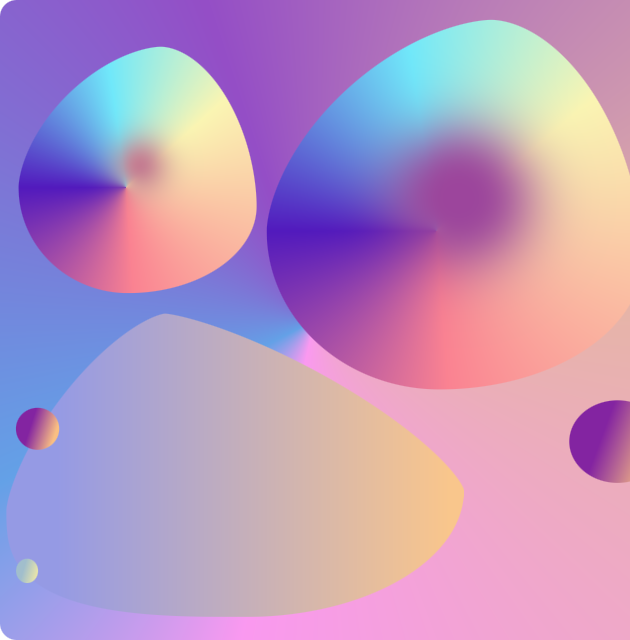
Reproduce this background procedurally as a Shadertoy shader.

```glsl
// Soft abstract backdrop: a conic colour sweep behind two glossy conic blobs,
// one wide flat blob and three small gradient discs. Each blob joins four
// superellipse arcs at its extreme points. Lengths are in canvas heights.

const float TAU = 6.2831853;
const vec2 SWEEP_CENTRE = vec2(0.492, 0.5);
const float CORNER_RADIUS = 0.026;

// Conic stops, in turns counterclockwise from the right
const vec4 BACK_TURNS = vec4(0.014, 0.303, 0.576, 0.714);
const vec3 BACK_COLOURS[4] = vec3[4](
    vec3(0.90, 0.71, 0.65), vec3(0.58, 0.305, 0.776),
    vec3(0.39, 0.63, 0.905), vec3(0.98, 0.60, 0.94));
const vec4 ORB_TURNS = vec4(0.116, 0.272, 0.5, 0.761);
const vec3 ORB_COLOURS[4] = vec3[4](
    vec3(0.98, 0.96, 0.70), vec3(0.44, 0.91, 0.98),
    vec3(0.32, 0.10, 0.74), vec3(0.98, 0.51, 0.57));

const vec2 HAZE_OFFSET = vec2(0.022, 0.034);
const vec3 HAZE_ROSE = vec3(0.77, 0.49, 0.57);
const vec3 HAZE_PLUM = vec3(0.61, 0.27, 0.61);
const vec3 LAVENDER = vec3(0.585, 0.605, 0.895);
const vec3 APRICOT = vec3(0.975, 0.775, 0.55);
const vec3 VIOLET = vec3(0.515, 0.14, 0.63);
const vec3 ORANGE = vec3(0.98, 0.75, 0.51);
const vec3 MIST = vec3(0.63, 0.745, 0.80);
const vec3 CREAM = vec3(0.89, 0.885, 0.68);

// Coverage of a field whose edge lies at 1
float coverage(float field) {
    return clamp(0.5 - (field - 1.0) / max(fwidth(field), 1e-4), 0.0, 1.0);
}

// Conic gradient through four cyclic stops
vec3 conic(vec2 d, vec4 turns, vec3 colours[4]) {
    float turn = atan(d.y, d.x) / TAU;
    vec3 colour = colours[0];
    for (int i = 0; i < 4; i++) {
        int next = (i + 1) % 4;
        float t = fract(turn - turns[i]) / fract(turns[next] - turns[i]);
        if (t < 1.0) colour = mix(colours[i], colours[next], t);
    }
    return colour;
}

// Superellipse arc running from a side point to a top or bottom point
float arc(vec2 p, vec2 side, vec2 cap, float power) {
    vec2 centre = vec2(cap.x, side.y);
    vec2 q = max((p - centre) / (vec2(side.x, cap.y) - centre), 0.0);
    return pow(q.x, power) + pow(q.y, power);
}

// Powers are ordered top left, top right, bottom right, bottom left
float blob(vec2 p, vec2 left, vec2 top, vec2 right, vec2 bottom, vec4 power) {
    float upper = max(arc(p, left, top, power.x), arc(p, right, top, power.y));
    float lower = max(arc(p, right, bottom, power.z), arc(p, left, bottom, power.w));
    return max(upper, lower);
}

// Conic blob with a soft haze near its centre
void drawOrb(inout vec3 colour, vec2 p, vec3 haze, float radius, float density) {
    float field = blob(p, vec2(-0.168, 0.0), vec2(0.054, 0.220),
        vec2(0.204, -0.029), vec2(0.003, -0.165), vec4(1.65, 1.82, 2.0, 2.0));
    vec2 h = (p - HAZE_OFFSET) / radius;
    float fog = 1.0 - pow(1.0 - exp(-dot(h, h)), density);
    vec3 fill = mix(conic(p, ORB_TURNS, ORB_COLOURS), haze, fog);
    colour = mix(colour, fill, coverage(field));
}

// Elliptic disc with a tilted linear gradient
void drawDisc(inout vec3 colour, vec2 p, vec2 centre, vec2 radii, vec3 a, vec3 b) {
    vec2 q = (p - centre) / radii;
    float t = clamp((dot(q, vec2(0.95, -0.3)) + 0.35) / 1.2, 0.0, 1.0);
    colour = mix(colour, mix(a, b, t), coverage(length(q)));
}

void mainImage(out vec4 fragColor, in vec2 fragCoord) {
    vec2 p = fragCoord / iResolution.y;
    vec3 colour = conic(p - SWEEP_CENTRE, BACK_TURNS, BACK_COLOURS);

    // Glossy blobs
    drawOrb(colour, p - vec2(0.197, 0.707), HAZE_ROSE, 0.045, 1.0);
    drawOrb(colour, (p - vec2(0.682, 0.639)) / vec2(1.579, 1.5), HAZE_PLUM, 0.063, 2.0);

    // Wide flat blob
    float field = blob(p, vec2(0.010, 0.203), vec2(0.258, 0.510),
        vec2(0.725, 0.234), vec2(0.384, 0.036), vec4(1.42, 1.32, 2.0, 2.95));
    float t = clamp((p.x - 0.09) / 0.61, 0.0, 1.0);
    colour = mix(colour, mix(LAVENDER, APRICOT, t), coverage(field));

    // Discs
    drawDisc(colour, p, vec2(0.0587, 0.330), vec2(0.0338, 0.0328), VIOLET, ORANGE);
    drawDisc(colour, p, vec2(0.965, 0.310), vec2(0.0755, 0.0645), VIOLET, ORANGE);
    drawDisc(colour, p, vec2(0.0423, 0.108), vec2(0.0172, 0.0190), MIST, CREAM);

    // Rounded white corners on the left side
    vec2 fromCorner = vec2(CORNER_RADIUS - p.x, abs(p.y - 0.5) - 0.5 + CORNER_RADIUS);
    float corner = length(max(fromCorner, 0.0)) / CORNER_RADIUS;
    colour = mix(vec3(1.0), colour, coverage(corner));

    fragColor = vec4(colour, 1.0);
}
```
